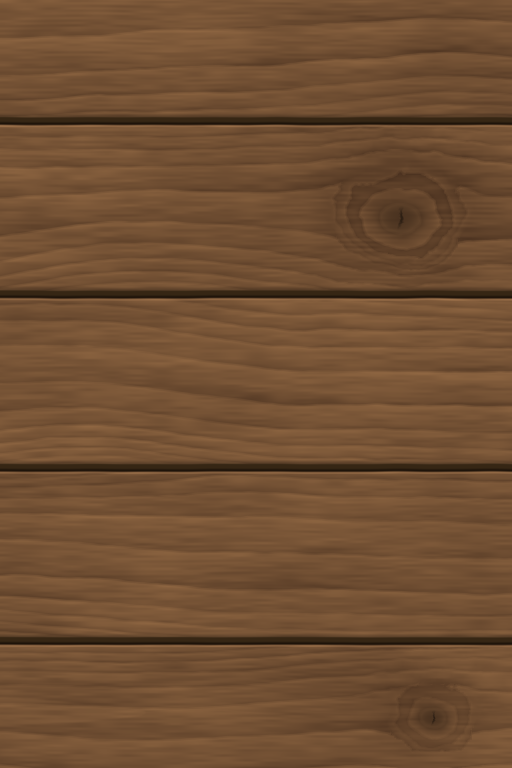
Reproduce this texture procedurally as a Shadertoy shader.

```glsl
// Horizontal brown wooden planks with dark grooves, flowing grain and two knots.

const float PITCH = 0.2257;        // plank height, in canvas heights
const float FIRST_GROOVE = 0.1654; // height of the lowest groove
const vec3 WOOD_DARK = vec3(0.345, 0.235, 0.150);
const vec3 WOOD_LIGHT = vec3(0.575, 0.412, 0.265);
const vec3 KNOT_BROWN = vec3(0.235, 0.160, 0.100);
const vec3 GROOVE_BROWN = vec3(0.210, 0.150, 0.080);
const vec3 GROOVE_BLACK = vec3(0.110, 0.070, 0.035);

float hash(vec2 p) {
    return fract(sin(dot(p, vec2(127.1, 311.7))) * 43758.5);
}

float noise(vec2 p) {
    vec2 i = floor(p), f = fract(p);
    f = f * f * (3.0 - 2.0 * f);
    return mix(mix(hash(i), hash(i + vec2(1, 0)), f.x),
               mix(hash(i + vec2(0, 1)), hash(i + vec2(1, 1)), f.x), f.y);
}

// Signed layered noise, roughly -0.5 to 0.5
float fbm(vec2 p) {
    float sum = 0.0, amp = 0.5;
    for (int i = 0; i < 4; i++) {
        sum += amp * (noise(p) - 0.5);
        p = p * 2.03 + 17.3;
        amp *= 0.5;
    }
    return sum;
}

// Knot of a plank: centre and core radius; clear planks get one far away
vec3 plankKnot(float plank) {
    if (plank == 2.0) return vec3(0.521, 0.716, 0.029);
    if (plank == -1.0) return vec3(0.564, 0.065, 0.019);
    return vec3(9.0, 9.0, 0.02);
}

// Distance from the knot centre in core radii
float knotDistance(vec2 p, vec3 knot) {
    vec2 d = (p - knot.xy) * vec2(0.8, 1.0) / knot.z;
    return length(d) * (1.0 + 0.5 * fbm(d * 0.9 + knot.xy * 40.0));
}

// Growth ring coordinate: wide rings mid plank, tight ones at its edges
float ringField(vec2 p, float plank, vec3 knot, float r) {
    float centre = FIRST_GROOVE + (plank + 0.5) * PITCH;
    float bend = exp(-r * r / 6.0);
    float q = (p.y - centre - 0.85 * bend * (p.y - knot.y)) / PITCH;
    float seed = plank * 13.7 + 31.0;
    q += 0.22 * (noise(vec2(p.x * 3.2 + seed, q * 1.5 + seed)) - 0.5);
    q += 0.035 * fbm(vec2(p.x * 14.0 + seed, q * 5.0));
    float v = 4.5 * q + 20.0 * q * q * q + hash(vec2(seed, 2.0));
    return mix(v, r * 1.5, smoothstep(2.5, 1.4, r));
}

// Pale late edge below each ring line, dark early edge above it
float ringTone(float v, float width) {
    float f = fract(v);
    float pale = pow(f, 5.0) * smoothstep(0.0, width, 1.0 - f);
    float dark = pow(1.0 - f, 4.0) * smoothstep(0.0, width, f);
    return 0.8 * pale - dark;
}

// Pale tongue of grain tapering to the right
float tongue(vec2 p, vec2 tip, float halfWidth) {
    float reach = halfWidth * sqrt(max(1.0 - p.x / tip.x, 0.0));
    float off = abs(p.y - tip.y + 0.012 * fbm(p * 12.0));
    return smoothstep(0.002, -0.002, off - reach) * (0.4 + 0.6 * off / halfWidth);
}

// Fine fibres running along the plank
float fibres(vec2 p, float seed) {
    p.y += 0.003 * noise(p * vec2(9.0, 12.0));
    float fine = noise(p * vec2(32.0, 310.0) + seed) - 0.5;
    float coarse = noise(p * vec2(14.0, 130.0) + seed) - 0.5;
    return 0.60 * fine + 0.35 * coarse;
}

vec3 woodColor(vec2 p, float plank) {
    vec3 knot = plankKnot(plank);
    float r = knotDistance(p, knot);
    float seed = plank * 7.3 + 50.0;
    float v = ringField(p, plank, knot, r);
    float width = clamp(1.5 * fwidth(v), 0.02, 0.4);
    float strength = 0.18 + 0.26 * noise(vec2(p.x * 4.0 + seed, v * 0.8));

    float tone = 0.50 + strength * ringTone(v, width);
    tone += 0.55 * fbm(p * vec2(5.0, 16.0) + seed) + 0.42 * fibres(p, seed);
    if (plank == -1.0) tone += 0.22 * tongue(p, vec2(0.19, 0.073), 0.018);
    tone -= 0.26 * exp(-0.35 * (r - 1.6) * (r - 1.6));
    vec3 color = mix(WOOD_DARK, WOOD_LIGHT, clamp(tone, -0.3, 1.2));

    // Dark knot core with a small crack
    color = mix(color, KNOT_BROWN, 0.65 * smoothstep(1.25, 0.2, r));
    vec2 d = (p - knot.xy) / knot.z;
    float crack = smoothstep(0.12, 0.0, abs(d.x + 0.5 * fbm(d * 3.0)));
    return color * (1.0 - 0.4 * crack * smoothstep(0.6, 0.1, abs(d.y)));
}

// Groove shading; g is the height above the groove centre
vec3 addGroove(vec3 color, float g, float soft) {
    color *= 1.0 - 0.22 * smoothstep(0.010, 0.004, abs(g - 0.001));
    color += vec3(0.13, 0.10, 0.07) * smoothstep(0.0022, 0.0, abs(g + 0.0068));
    vec3 inside = mix(GROOVE_BLACK, GROOVE_BROWN, smoothstep(-0.004, 0.0, g));
    return mix(color, inside, smoothstep(0.0048 + soft, 0.0048 - soft, abs(g)));
}

void mainImage(out vec4 fragColor, in vec2 fragCoord) {
    vec2 p = fragCoord / iResolution.y;
    float row = (p.y - FIRST_GROOVE) / PITCH;
    float g = (fract(row + 0.5) - 0.5) * PITCH;
    g += 0.0008 * (noise(vec2(p.x * 25.0, floor(row + 0.5))) - 0.5);
    vec3 color = addGroove(woodColor(p, floor(row)), g, 1.0 / iResolution.y);
    fragColor = vec4(clamp(color, 0.0, 1.0), 1.0);
}
```
